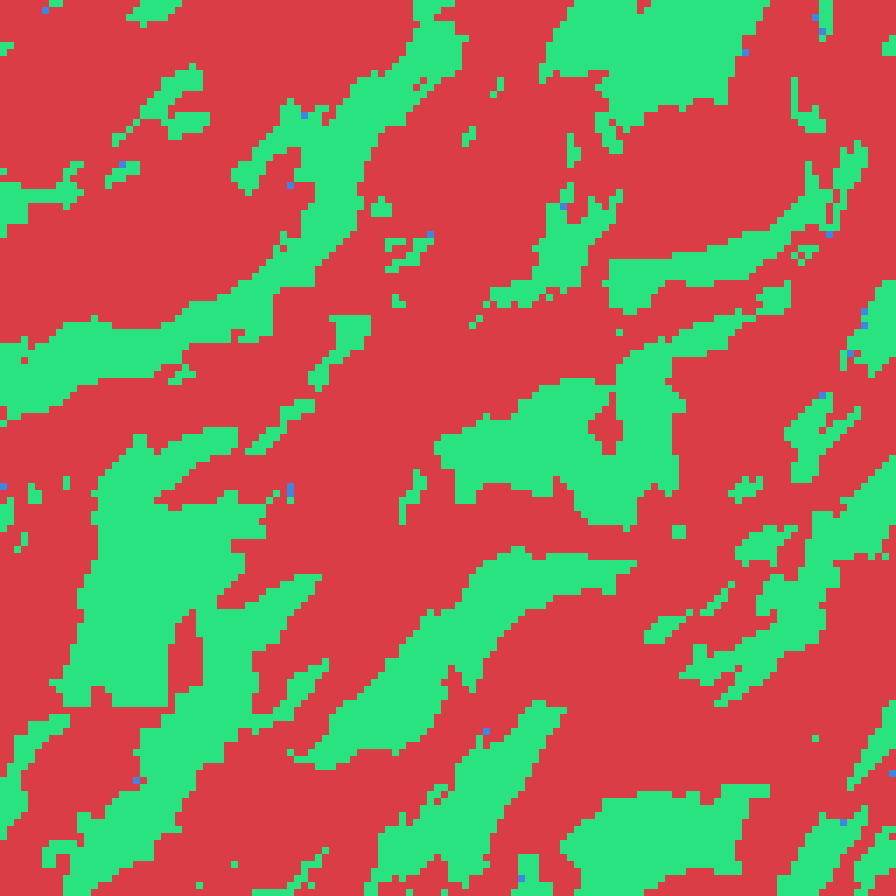
Reproduce this texture procedurally as a Shadertoy shader.

```glsl
float hash(vec2 p) {
    vec3 q = fract(p.xyx * vec3(0.1031, 0.1030, 0.0973));
    q += dot(q, q.yzx + 33.33);
    return fract((q.x + q.y) * q.z);
}

// Dot product of a random unit gradient with the offset from its corner
float cornerValue(vec2 corner, vec2 offset) {
    float angle = 6.2832 * hash(corner + 19.0);
    return dot(vec2(cos(angle), sin(angle)), offset);
}

float gradientNoise(vec2 p) {
    vec2 i = floor(p), f = p - i;
    vec2 u = f * f * f * (f * (f * 6.0 - 15.0) + 10.0);
    vec2 e = vec2(1.0, 0.0);
    float low = mix(cornerValue(i, f), cornerValue(i + e.xy, f - e.xy), u.x);
    float high = mix(cornerValue(i + e.yx, f - e.yx), cornerValue(i + e.xx, f - e.xx), u.x);
    return mix(low, high, u.y);
}

// Diagonal streaks; finer octaves turn steeper and become rounder
float streaks(vec2 p) {
    float sum = 0.28 * gradientNoise(p * 3.2 + 71.9);
    p += 0.1 * vec2(gradientNoise(p * 3.5 + 5.3), gradientNoise(p * 3.5 + 41.7));
    vec2 scale = vec2(3.5, 10.5);
    float weight = 1.0;
    for (int k = 0; k < 4; k++) {
        float angle = 0.68 + 0.15 * float(k);
        vec2 along = vec2(cos(angle), sin(angle));
        vec2 q = vec2(dot(p, along), dot(p, vec2(-along.y, along.x)));
        sum += weight * gradientNoise(q * scale + 13.37 * float(k + 1));
        scale *= vec2(2.25, 1.75);
        weight *= 0.65;
    }
    return sum;
}

vec3 cellColor(vec2 cell) {
    vec3 red = vec3(0.86, 0.24, 0.28);
    vec3 green = vec3(0.16, 0.89, 0.50);
    vec3 blue = vec3(0.25, 0.52, 0.88);

    float level = streaks((cell + 0.5) / 128.0) - 0.125;
    vec3 color = level > 0.0 ? green : red;

    // Rare blue specks near the ragged borders
    bool speck = abs(level) < 0.05 && hash(cell + 211.0) > 0.985;
    return speck ? blue : color;
}

void mainImage(out vec4 fragColor, in vec2 fragCoord) {
    // Four samples per pixel smooth the cell edges at any canvas size
    vec3 color = vec3(0.0);
    for (int s = 0; s < 4; s++) {
        vec2 jitter = vec2(s % 2, s / 2) * 0.5 - 0.25;
        vec2 uv = (fragCoord + jitter) / iResolution.y;
        color += cellColor(floor(uv * 128.0));
    }
    fragColor = vec4(color / 4.0, 1.0);
}
```
